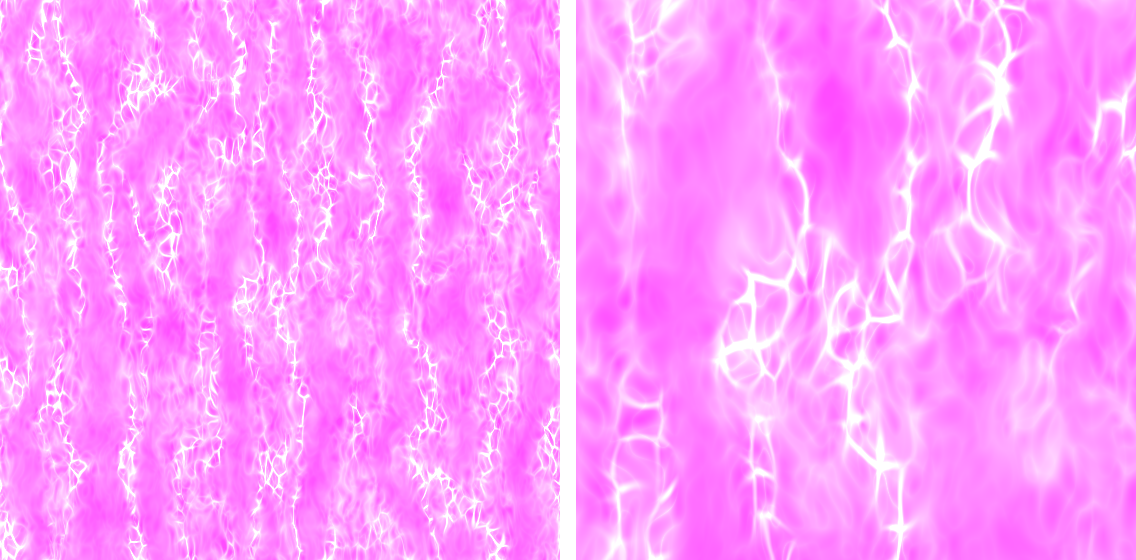
Left: the whole. Right: its middle third, enlarged.
Give the GLSL for this texture, as a WebGL 1 fragment shader.

```glsl
precision highp float;
// Pink marbled sheet with broken upright veins of braided white threads.
// Two sets of wandering stripes place the veins, cell borders weave the open
// mesh inside them, and creased wrapping noise gives the brushed mottling.

uniform vec2 u_resolution;

vec2 hash2(vec2 p) {
  vec3 q = fract(p.xyx * vec3(0.1031, 0.1030, 0.0973));
  q += dot(q, q.yzx + 33.33);
  return fract((q.xx + q.yz) * q.zy);
}

// Gradient at a lattice point, repeating after "period" cells
vec2 gradient(vec2 cell, vec2 period, float seed) {
  return normalize(hash2(mod(cell, period) + seed * 17.0) * 2.0 - 0.999);
}

// Tiling gradient noise with "period" cells across the canvas
float noise(vec2 p, vec2 period, float seed) {
  p *= period;
  vec2 cell = floor(p);
  vec2 f = p - cell;
  vec2 fade = f * f * f * (f * (f * 6.0 - 15.0) + 10.0);
  vec2 e = vec2(1.0, 0.0);
  float a = dot(gradient(cell, period, seed), f);
  float b = dot(gradient(cell + e.xy, period, seed), f - e.xy);
  float c = dot(gradient(cell + e.yx, period, seed), f - e.yx);
  float d = dot(gradient(cell + e.xx, period, seed), f - e.xx);
  return mix(mix(a, b, fade.x), mix(c, d, fade.x), fade.y);
}

// Folded noise: zero along thin crease lines
float crease(vec2 p, vec2 period, float seed) {
  return abs(noise(p, period, seed));
}

// Tiling cells: x = distance to the nearest point, y = gap to the second
vec2 cells(vec2 p, vec2 period, float seed) {
  p *= period;
  vec2 cell = floor(p);
  float nearest = 4.0, second = 4.0;
  for (int j = -1; j <= 1; j++) {
    for (int i = -1; i <= 1; i++) {
      vec2 c = cell + vec2(float(i), float(j));
      float d = length(c + hash2(mod(c, period) + seed * 17.0) - p);
      second = min(second, max(nearest, d));
      nearest = min(nearest, d);
    }
  }
  return vec2(nearest, second - nearest);
}

// Distance to the nearest of "count" wandering upright stripes
float stripes(vec2 p, float count, float seed) {
  float x = count * p.x + 0.9 * noise(p, vec2(6.0, 4.0), seed)
          + 0.45 * noise(p, vec2(13.0, 9.0), seed + 1.0);
  return (0.5 - abs(fract(x) - 0.5)) / count;
}

void main() {
  vec2 uv = gl_FragCoord.xy / u_resolution;

  // Warp that makes the veins wander and the threads ragged
  vec2 p = uv;
  p.x += 0.014 * noise(uv, vec2(14.0, 10.0), 1.0);
  p.x += 0.008 * noise(uv, vec2(38.0, 26.0), 2.0);
  p.y += 0.025 * noise(uv, vec2(12.0, 9.0), 3.0);
  p.y += 0.010 * noise(uv, vec2(44.0, 30.0), 4.0);

  // Upright veins, each set broken along its length
  float fold = 1.0, vein = 0.0;
  for (int i = 0; i < 2; i++) {
    float k = float(i);
    float d = stripes(p, 9.0 - k, 20.0 + 5.0 * k);
    float breaks = smoothstep(-0.2, 0.15, noise(p, vec2(11.0, 5.0), 30.0 + k));
    vein = max(vein, (1.0 - smoothstep(0.001, 0.019, d)) * breaks);
    fold = min(fold, d);
  }

  // Open mesh of threads, brighter and fainter along the way
  vec2 mesh = cells(p, vec2(64.0, 36.0), 7.0);
  float glow = 0.75 + noise(p, vec2(34.0, 18.0), 8.0);
  float threads = 0.62 * glow * (1.0 - smoothstep(0.0, 0.28, mesh.y))
                + 0.22 * exp(-8.0 * crease(p, vec2(90.0, 46.0), 9.0)) - 0.07;

  // Soft body: deep pink between veins, brushed mottling beside them
  float detail = 1.0 - 0.7 * smoothstep(0.010, 0.040, fold);
  float mottle = 0.36 * (0.2 - crease(p, vec2(38.0, 18.0), 10.0))
               + 0.34 * (0.2 - crease(p, vec2(84.0, 42.0), 11.0))
               + 0.26 * (mesh.x - 0.45);
  float body = 0.622 - 3.2 * fold
             + 0.12 * noise(uv, vec2(8.0, 6.0), 12.0)
             + 0.18 * noise(p, vec2(22.0, 11.0), 13.0)
             + mottle * detail;

  float green = clamp(body + vein * threads, 0.30, 1.0);
  gl_FragColor = vec4(1.0, green, 1.0, 1.0);
}
```
